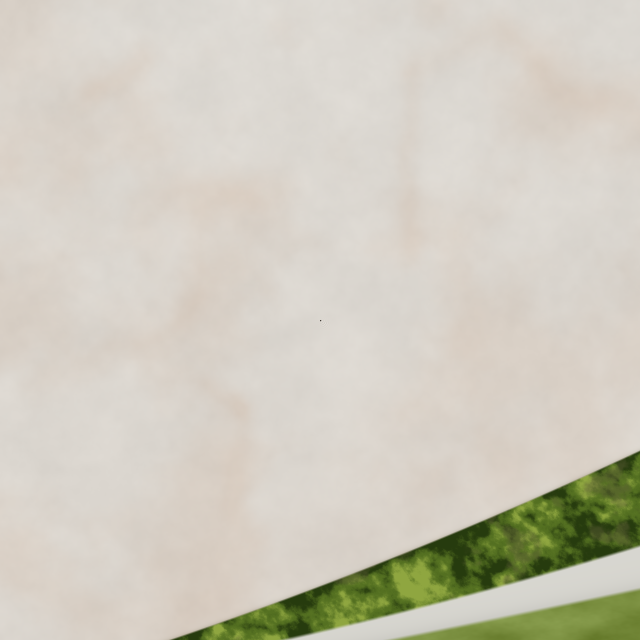
This texture is drawn by a three.js fragment shader. Its source:

```glsl
// Pale mottled stone slab with a curved edge above grass and a light kerb strip.
#define STONE_COOL vec3(0.862, 0.848, 0.824)
#define STONE_WARM vec3(0.842, 0.796, 0.750)
#define GRASS_DARK vec3(0.15, 0.23, 0.055)
#define GRASS_MID vec3(0.33, 0.44, 0.13)
#define GRASS_LIGHT vec3(0.56, 0.65, 0.25)
#define LAWN_FAR vec3(0.47, 0.55, 0.24)
#define KERB vec3(0.845, 0.84, 0.815)
#define EDGE_SOFT 0.0022
#define STAIN_AMOUNT 0.62
#define MOTTLE_AMOUNT 0.045

varying vec2 vUv;

float hash(vec2 p) {
  vec3 q = fract(vec3(p.xyx) * 0.1031);
  q += dot(q, q.yzx + 33.33);
  return fract((q.x + q.y) * q.z);
}

float noise(vec2 p) {
  vec2 i = floor(p), f = fract(p);
  f = f * f * (3.0 - 2.0 * f);
  return mix(mix(hash(i), hash(i + vec2(1.0, 0.0)), f.x),
             mix(hash(i + vec2(0.0, 1.0)), hash(i + vec2(1.0)), f.x), f.y);
}

float fbm(vec2 p) {
  float sum = 0.0, gain = 0.5;
  for (int i = 0; i < 5; i++) {
    sum += gain * noise(p);
    p = mat2(1.6, 1.2, -1.2, 1.6) * p + 7.3;
    gain *= 0.5;
  }
  return sum / 0.96875;
}

// Soft streak along the segment a-b.
float streak(vec2 p, vec2 a, vec2 b, float width) {
  vec2 ab = b - a;
  float d = length(p - a - ab * clamp(dot(p - a, ab) / dot(ab, ab), 0.0, 1.0)) / width;
  return exp(-d * d);
}

// Height of a curved edge that leaves the bottom border at x = start.
float arc(float x, float start, float slope, float bend) {
  float t = x - start;
  return t * (slope + bend * max(t, 0.0));
}

float above(float d, float soft) {
  return smoothstep(-soft, soft, d);
}

vec3 stone(vec2 p) {
  vec2 q = p + 0.05 * (vec2(fbm(p * 9.0), fbm(p * 9.0 + 31.0)) - 0.5);

  // Warm veins and blotches
  float s = 0.8 * streak(q, vec2(0.15, 0.86), vec2(0.23, 0.92), 0.022);
  s += 0.6 * streak(q, vec2(0.64, 0.88), vec2(0.635, 0.60), 0.016);
  s += 0.6 * streak(q, vec2(0.65, 0.90), vec2(0.78, 0.95), 0.025);
  s += 0.7 * streak(q, vec2(0.80, 0.93), vec2(0.89, 0.86), 0.035);
  s += 0.6 * streak(q, vec2(0.95, 0.83), vec2(1.0, 0.79), 0.045);
  s += 0.8 * streak(q, vec2(0.29, 0.72), vec2(0.43, 0.70), 0.035);
  s += 0.6 * streak(q, vec2(0.33, 0.67), vec2(0.28, 0.50), 0.022);
  s += 0.5 * streak(q, vec2(0.24, 0.46), vec2(0.06, 0.40), 0.028);
  s += 0.6 * streak(q, vec2(0.33, 0.40), vec2(0.38, 0.36), 0.020);
  s += 0.5 * streak(q, vec2(0.38, 0.36), vec2(0.37, 0.20), 0.022);
  s += 0.5 * streak(q, vec2(0.70, 0.62), vec2(0.73, 0.46), 0.035);
  s += 0.5 * streak(q, vec2(0.62, 0.34), vec2(0.74, 0.37), 0.050);
  s += 0.5 * streak(q, vec2(0.0, 0.71), vec2(0.10, 0.73), 0.040);
  s += 0.4 * streak(q, vec2(0.30, 0.06), vec2(0.72, 0.24), 0.075);

  float cloud = fbm(p * 6.0 + 3.0);
  float warm = STAIN_AMOUNT * s * (0.6 + 0.8 * fbm(p * 22.0));
  warm += 0.55 * smoothstep(0.42, 0.78, cloud) + 0.22 * (1.0 - p.y);
  vec3 col = mix(STONE_COOL, STONE_WARM, clamp(warm, 0.0, 1.0));

  // Grey clouding and fine grain
  col += MOTTLE_AMOUNT * (fbm(p * 13.0 + 50.0) - 0.5);
  col += 0.4 * MOTTLE_AMOUNT * (fbm(p * 60.0) - 0.5);
  col -= 0.022 * streak(q, vec2(0.41, 0.46), vec2(0.48, 0.48), 0.035);

  // Tiny pit with a trail of pale ripples
  vec2 c = p - vec2(0.501, 0.499);
  vec2 r = c - vec2(0.006, -0.005);
  col += 0.035 * cos(length(c) * 2200.0) * exp(-dot(r, r) / 0.00003);
  return mix(col, vec3(0.25, 0.23, 0.21), 1.0 - smoothstep(0.0006, 0.0017, length(c)));
}

vec3 grass(vec2 p, float depth) {
  float clump = fbm(p * 21.0 + 11.0);
  float blade = fbm(vec2(p.x + 0.3 * p.y, p.y) * 52.0);
  float light = 0.5 + 1.5 * (clump - 0.5) + 1.3 * (blade - 0.5);
  light -= 0.32 * streak(p, vec2(0.74, 0.15), vec2(0.75, 0.115), 0.026);
  light -= 0.35 * exp(-depth / 0.012);
  vec3 col = mix(GRASS_DARK, GRASS_MID, smoothstep(0.05, 0.5, light));
  col = mix(col, GRASS_LIGHT, smoothstep(0.48, 0.95, light));
  return mix(col, vec3(0.36, 0.36, 0.21), 0.45 * smoothstep(0.55, 0.75, fbm(p * 30.0 + 80.0)));
}

void main() {
  vec2 p = vUv;
  float slab = p.y - arc(p.x, 0.267, 0.338, 0.0885);
  float kerbTop = p.y - arc(p.x, 0.443, 0.222, 0.075);
  float kerbBase = p.y - arc(p.x, 0.612, 0.198, 0.017);

  vec3 lawn = LAWN_FAR + 0.22 * (fbm(p * vec2(14.0, 28.0)) - 0.5);
  vec3 kerb = KERB - 0.06 * exp(-max(kerbBase, 0.0) / 0.012);
  vec3 col = mix(lawn, kerb, above(kerbBase, 0.004));
  col = mix(col, grass(p, max(-slab, 0.0)), above(kerbTop, 0.0035));

  // Slab with a shaded rim
  vec3 top = stone(p) - vec3(0.14, 0.14, 0.17) * exp(-max(slab, 0.0) / 0.0025);
  gl_FragColor = vec4(mix(col, top, above(slab, EDGE_SOFT)), 1.0);
}
```
